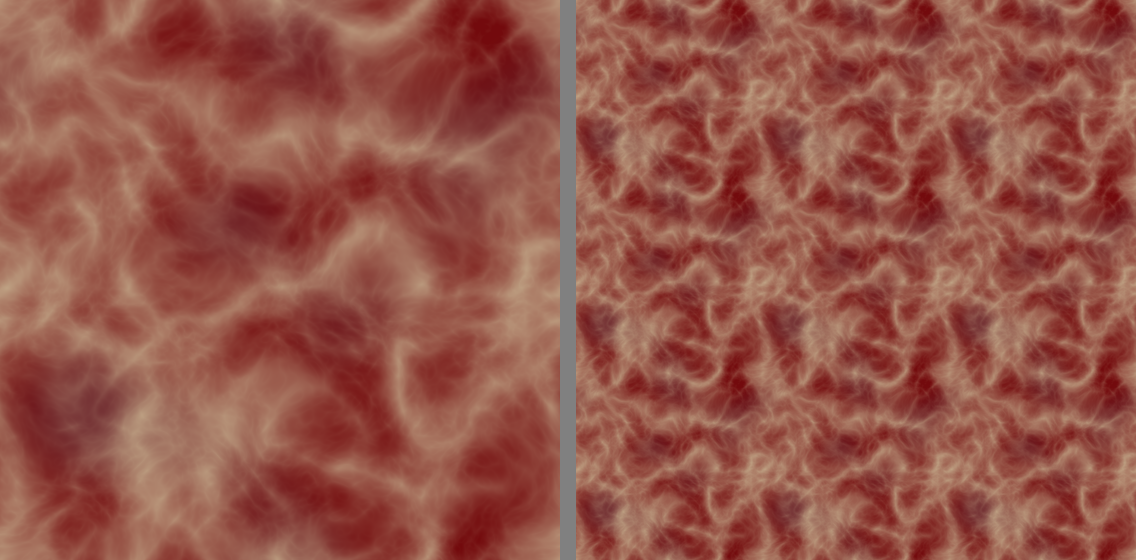
Left, the tile; right, the same tile 3 across and 3 down.
Write a WebGL 2 fragment shader that draws this texture.

```glsl
#version 300 es
precision highp float;
// Soft veined red marble: octaves of wrapping gradient noise are folded
// into bright ridges, bent by a gentle warp, and coloured from deep red
// to tan, with a slow drift of the shadows towards mauve.

uniform vec2 u_resolution;
out vec4 fragColor;

// Integer hash giving a gradient with both parts in -1..1
vec2 hashGradient(ivec2 cell, int seed) {
    uvec2 h = uvec2(cell) * uvec2(1597u, 3571u) + uint(seed) * 7919u;
    h = (h.x ^ (h.y * 40503u)) * uvec2(747796u, 289133u) + uvec2(12345u, 6789u);
    h ^= h >> 15u;
    h *= 73244475u;
    h ^= h >> 16u;
    h *= 73244475u;
    h ^= h >> 15u;
    return vec2(h & 65535u) / 32767.5 - 1.0;
}

// Contribution of one lattice corner, wrapped to the period
float corner(ivec2 cell, ivec2 offset, vec2 f, int period, int seed) {
    ivec2 wrapped = (cell + offset + 4 * period) % period;
    return dot(hashGradient(wrapped, seed), f - vec2(offset));
}

// Gradient noise with a whole number of cells across the canvas
float noise(vec2 uv, int period, int seed) {
    vec2 p = uv * float(period);
    ivec2 cell = ivec2(floor(p));
    vec2 f = fract(p);
    vec2 s = f * f * f * (f * (f * 6.0 - 15.0) + 10.0);
    float low = mix(corner(cell, ivec2(0, 0), f, period, seed),
                    corner(cell, ivec2(1, 0), f, period, seed), s.x);
    float high = mix(corner(cell, ivec2(0, 1), f, period, seed),
                     corner(cell, ivec2(1, 1), f, period, seed), s.x);
    return mix(low, high, s.y);
}

// Sum of ridges lying along the zero lines of each octave
float veins(vec2 uv) {
    float sum = 0.0;
    float weight = 0.52;
    int period = 4;
    for (int octave = 0; octave < 5; octave++) {
        float n = noise(uv, period, 11 + octave);
        float ridge = max(1.0 - 2.0 * sqrt(n * n + 0.0006), 0.0);
        sum += weight * ridge * ridge;
        weight *= 0.48;
        period *= 2;
    }
    return sum;
}

void main() {
    vec2 uv = gl_FragCoord.xy / u_resolution;

    // Gentle wrapping warp
    vec2 warp = vec2(noise(uv, 5, 31), noise(uv, 5, 32)) * 0.06
              + vec2(noise(uv, 11, 33), noise(uv, 11, 34)) * 0.018;

    // Veins over broad light and dark clouds
    float tone = (veins(uv + warp) - 0.48) * 1.15 + 0.42;
    tone += 0.28 * noise(uv + warp, 3, 41);
    tone = clamp(tone, 0.0, 1.0);

    // Shadows drift from red to mauve
    float mauve = smoothstep(-0.05, 0.4, noise(uv, 3, 51));
    vec3 shadow = mix(vec3(0.45, 0.04, 0.05), vec3(0.41, 0.13, 0.16), mauve);
    vec3 tan_ = vec3(0.75, 0.64, 0.52);
    fragColor = vec4(mix(shadow, tan_, tone), 1.0);
}
```
